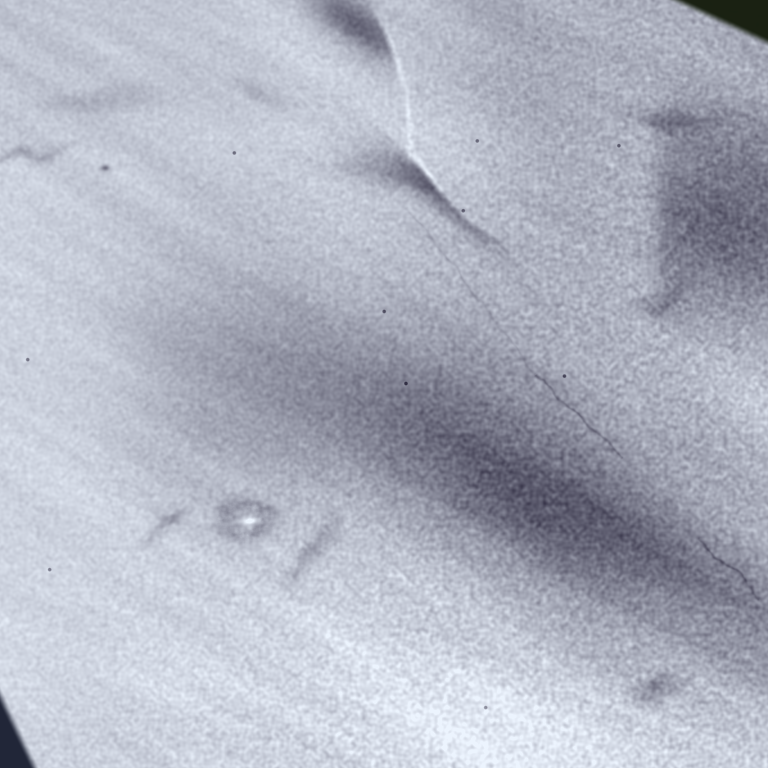
Give the GLSL for this texture, as a WebGL 1 fragment shader.

```glsl
precision highp float;
// Pale, dusty sheet with soft diagonal shadows, folds, cracks and fine grain.
uniform vec2 u_resolution;
#define SHADE_COLOR vec3(0.41, 0.41, 0.48)
#define LIGHT_COLOR vec3(0.84, 0.865, 0.91)
#define CORNER_COLOR vec3(0.13, 0.15, 0.22)
#define BASE_TONE 0.93
#define STREAK_ANGLE -0.52
#define STREAK_AMOUNT 0.24
#define GRAIN_SCALE 170.0
#define GRAIN_AMOUNT 0.34
#define SPECK_CELLS 9.0

vec2 hash2(vec2 p) {
  return fract(sin(vec2(dot(p, vec2(127.1, 311.7)), dot(p, vec2(269.5, 183.3)))) * 43758.5);
}
float gradientNoise(vec2 p) {
  vec2 i = floor(p), f = fract(p), e = vec2(1.0, 0.0);
  vec2 u = f * f * (3.0 - 2.0 * f);
  float a = dot(hash2(i) * 2.0 - 1.0, f);
  float b = dot(hash2(i + e.xy) * 2.0 - 1.0, f - e.xy);
  float c = dot(hash2(i + e.yx) * 2.0 - 1.0, f - e.yx);
  float d = dot(hash2(i + e.xx) * 2.0 - 1.0, f - e.xx);
  return mix(mix(a, b, u.x), mix(c, d, u.x), u.y);
}
float fbm(vec2 p) {
  float sum = 0.0, amp = 0.6;
  for (int i = 0; i < 4; i++) {
    sum += amp * gradientNoise(p);
    p = p * 2.03 + 17.3;
    amp *= 0.5;
  }
  return sum;
}
vec2 warp(vec2 p, float scale) {
  return vec2(fbm(p * scale), fbm(p * scale + 31.0));
}
vec2 turn(vec2 p, float angle) {
  float c = cos(angle), s = sin(angle);
  return vec2(c * p.x + s * p.y, c * p.y - s * p.x);
}
// Soft elliptical spot, long axis along the angle.
float blob(vec2 p, vec2 center, float angle, vec2 radius) {
  vec2 q = turn(p - center, angle) / radius;
  return exp(-dot(q, q));
}
// Soft line between two points.
float stroke(vec2 p, vec2 a, vec2 b, float width) {
  vec2 ab = b - a;
  float h = clamp(dot(p - a, ab) / dot(ab, ab), 0.0, 1.0);
  float d = length(p - a - ab * h) / width;
  return exp(-d * d);
}
// Broad light and shadow across the sheet.
float broadTone(vec2 p) {
  float t = BASE_TONE;
  t -= 0.32 * smoothstep(0.40, 0.72, p.x + 0.15 * (p.y - 0.8)) * smoothstep(0.05, 0.45, p.y);
  t -= 0.16 * blob(p, vec2(0.05, 1.0), 0.0, vec2(0.40, 0.22));
  t -= 0.50 * blob(p, vec2(0.74, 0.335), -0.47, vec2(0.34, 0.075));
  t -= 0.46 * blob(p, vec2(0.52, 0.49), -0.58, vec2(0.30, 0.13));
  t -= 0.34 * blob(p, vec2(0.30, 0.45), -0.60, vec2(0.18, 0.12));
  t -= 0.34 * blob(p, vec2(0.98, 0.16), -0.40, vec2(0.34, 0.12));
  t += 0.20 * blob(p, vec2(0.65, 0.03), -0.45, vec2(0.22, 0.08));
  t += 0.20 * blob(p, vec2(1.0, 0.48), -0.60, vec2(0.17, 0.07));
  t += 0.16 * blob(p, vec2(0.58, 0.81), -0.8, vec2(0.12, 0.05));
  float stain = blob(p, vec2(0.95, 0.715), -0.3, vec2(0.14, 0.13));
  return t - 0.62 * stain * smoothstep(0.835, 0.885, p.x);
}
// Two hollows cut off by the crisp edge of a crease.
float folds(vec2 p) {
  float lowSide = dot(p - vec2(0.535, 0.795), vec2(0.69, 0.72));
  lowSide += 0.009 * blob(p, vec2(0.59, 0.73), 0.0, vec2(0.05));
  float low = 0.70 * blob(p, vec2(0.58, 0.742), -0.72, vec2(0.095, 0.018));
  low += 0.45 * blob(p, vec2(0.50, 0.775), -0.25, vec2(0.07, 0.022));
  float topSide = p.x - mix(0.512, 0.485, smoothstep(0.92, 1.0, p.y));
  float top = 0.85 * blob(p, vec2(0.465, 0.968), -0.62, vec2(0.08, 0.028));
  return low * smoothstep(0.005, -0.005, lowSide) + top * smoothstep(0.006, -0.006, topSide);
}
float creaseLight(vec2 p) {
  float c = stroke(p, vec2(0.508, 0.95), vec2(0.530, 0.88), 0.004);
  c = max(c, stroke(p, vec2(0.530, 0.88), vec2(0.535, 0.80), 0.004));
  return max(c, stroke(p, vec2(0.538, 0.80), vec2(0.575, 0.752), 0.004));
}
float cracks(vec2 p) {
  p += 0.014 * warp(p, 22.0);
  float c = 0.4 * stroke(p, vec2(0.53, 0.73), vec2(0.70, 0.51), 0.0022);
  c = max(c, stroke(p, vec2(0.70, 0.51), vec2(0.81, 0.405), 0.0022));
  return max(c, stroke(p, vec2(0.91, 0.30), vec2(0.99, 0.22), 0.0025));
}
// Rubbed marks with ragged outlines.
float smudges(vec2 p) {
  p += 0.03 * warp(p, 25.0);
  float s = 0.36 * blob(p, vec2(0.405, 0.282), 0.95, vec2(0.045, 0.012));
  s += 0.36 * blob(p, vec2(0.215, 0.315), 0.65, vec2(0.035, 0.009));
  s += 0.48 * blob(p, vec2(0.855, 0.100), 0.45, vec2(0.028, 0.012));
  s += 0.42 * blob(p, vec2(0.875, 0.845), -0.1, vec2(0.055, 0.016));
  s += 0.38 * blob(p, vec2(0.860, 0.610), 0.3, vec2(0.026, 0.018));
  s += 0.25 * blob(p, vec2(0.335, 0.878), -0.6, vec2(0.035, 0.016));
  s += 0.22 * blob(p, vec2(0.130, 0.870), 0.1, vec2(0.070, 0.012));
  return s + 0.32 * blob(p, vec2(0.035, 0.798), 0.2, vec2(0.060, 0.008));
}
float specks(vec2 p) {
  vec2 cell = floor(p * SPECK_CELLS);
  vec2 q = fract(p * SPECK_CELLS) - 0.15 - 0.7 * hash2(cell + 3.0);
  float s = step(0.85, hash2(cell + 51.0).x) * smoothstep(0.03, 0.01, length(q));
  return max(s, blob(p, vec2(0.137, 0.781), 0.0, vec2(0.006, 0.004)));
}
void main() {
  vec2 p = gl_FragCoord.xy / u_resolution;
  float tone = broadTone(p + 0.04 * warp(p, 5.0));
  tone += STREAK_AMOUNT * fbm(turn(p, STREAK_ANGLE) * vec2(4.0, 26.0));
  tone += 0.20 * creaseLight(p) - folds(p + 0.006 * warp(p, 30.0)) - smudges(p) - 0.32 * cracks(p);
  // Ringed pit with a bright glint.
  float ring = (length((p - vec2(0.32, 0.323)) / vec2(1.25, 0.85)) - 0.022) / 0.014;
  tone -= 0.42 * exp(-ring * ring) * (0.8 + 1.5 * fbm(p * 60.0));
  tone += 0.6 * blob(p, vec2(0.325, 0.322), 0.15, vec2(0.010, 0.004));
  // Grain gains contrast toward the lower right.
  float rough = mix(0.55, 1.2, smoothstep(0.3, 1.1, p.x + 0.5 * (1.0 - p.y)));
  float grain = gradientNoise(p * GRAIN_SCALE) + 0.6 * gradientNoise(p * GRAIN_SCALE * 0.5 + 7.0);
  tone += GRAIN_AMOUNT * rough * grain - 0.8 * specks(p);
  vec3 color = mix(SHADE_COLOR, LIGHT_COLOR, clamp(tone, -0.5, 1.2));
  // Dark surroundings beyond two corners.
  float upper = dot(p - vec2(0.88, 1.0), vec2(0.42, 0.91));
  color = mix(color, vec3(0.10, 0.13, 0.07), smoothstep(-0.006, 0.006, upper));
  float lower = dot(p - vec2(0.0, 0.095), vec2(-0.90, -0.43));
  color = mix(color, CORNER_COLOR, smoothstep(-0.006, 0.006, lower));
  gl_FragColor = vec4(clamp(color, 0.0, 1.0), 1.0);
}
```
